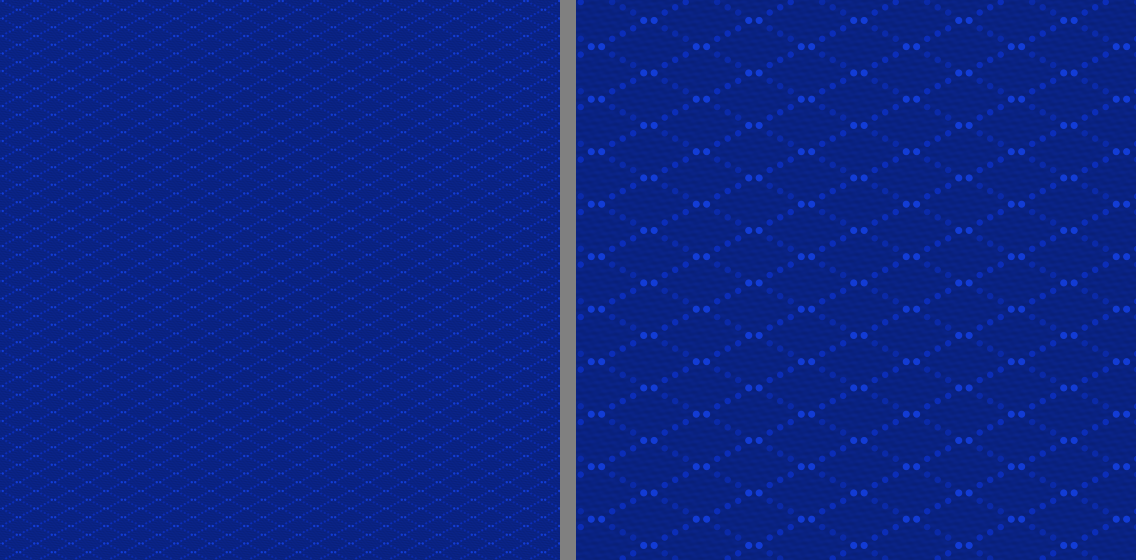
Left: the whole. Right: its middle third, enlarged.
Give the GLSL for this texture, as a Shadertoy shader.

```glsl
// Deep blue cloth with a lattice of flat diamonds stitched in small bright dots.

const float TAU = 6.2831853;
const vec2 REPEATS = vec2(16.0, 32.0);       // diamonds across and down
const vec2 NODE_SHIFT = vec2(0.028, -0.056); // node position inside a repeat
const float DOTS_PER_EDGE = 5.0;
const float DOT_RADIUS = 0.0019;
const float KNOT_SPREAD = 0.0031;            // half the gap between knot dots

const vec3 CLOTH = vec3(0.037, 0.134, 0.513);
const vec3 STITCH = vec3(0.043, 0.180, 0.740);
const vec3 KNOT = vec3(0.070, 0.235, 0.840);

// Signed distance to the nearest whole number
float toNearest(float x) {
    return x - round(x);
}

// Canvas offset of a step given along the two diagonals
vec2 toCanvas(vec2 d) {
    return 0.5 * vec2(d.x + d.y, d.x - d.y) / REPEATS;
}

// Smooth round dot
float dotMask(vec2 offset, float radius, float pixel) {
    return 1.0 - smoothstep(-0.6 * pixel, 0.6 * pixel, length(offset) - radius);
}

// Row of stitches: "along" runs down the line, "across" leaves it
float stitches(float along, float across, float pixel) {
    float stepAlong = (fract(along * DOTS_PER_EDGE) - 0.5) / DOTS_PER_EDGE;
    vec2 offset = toCanvas(vec2(stepAlong, toNearest(across)));
    return dotMask(offset, DOT_RADIUS, pixel);
}

// Fine twill of short slanted threads, whole periods per diamond
float weave(vec2 diag) {
    float threads = sin(TAU * (5.0 * diag.x - 2.0 * diag.y));
    float dashes = sin(TAU * (2.0 * diag.x + 5.0 * diag.y));
    return 0.6 * threads * dashes + 0.4 * sin(TAU * (4.0 * diag.x - 3.0 * diag.y));
}

// Broad, wrapping change of tone over the cloth
float tone(vec2 uv) {
    float bands = sin(TAU * (uv.x - 2.0 * uv.y) + 0.8 * sin(TAU * uv.y));
    return 0.6 * cos(TAU * uv.x) + 0.4 * bands;
}

void mainImage(out vec4 fragColor, in vec2 fragCoord) {
    vec2 uv = fragCoord / iResolution.xy;
    float pixel = 1.0 / min(iResolution.x, iResolution.y);

    // Diagonal coordinates: lattice lines lie on whole numbers
    vec2 cell = uv * REPEATS - NODE_SHIFT;
    vec2 diag = vec2(cell.x + cell.y, cell.x - cell.y);
    vec2 fromNode = toCanvas(vec2(toNearest(diag.x), toNearest(diag.y)));

    // Rising stitches are stronger than falling ones; both stop at the knots
    float rising = stitches(diag.x, diag.y, pixel);
    float falling = stitches(diag.y, diag.x, pixel);
    float clearing = smoothstep(0.0055, 0.0075, length(fromNode));
    float stitch = max(0.95 * rising, 0.65 * falling) * clearing;

    // Each crossing is a pair of dots side by side
    vec2 pairOffset = vec2(abs(fromNode.x) - KNOT_SPREAD, fromNode.y);
    float knot = dotMask(pairOffset, 1.1 * DOT_RADIUS, pixel);

    // Cloth, then stitches and knots, then tone
    vec3 color = CLOTH * (1.0 + 0.075 * weave(diag));
    color = mix(color, STITCH, stitch);
    color = mix(color, KNOT, knot);
    color *= 1.0 + 0.012 * tone(uv);

    fragColor = vec4(color, 1.0);
}
```
